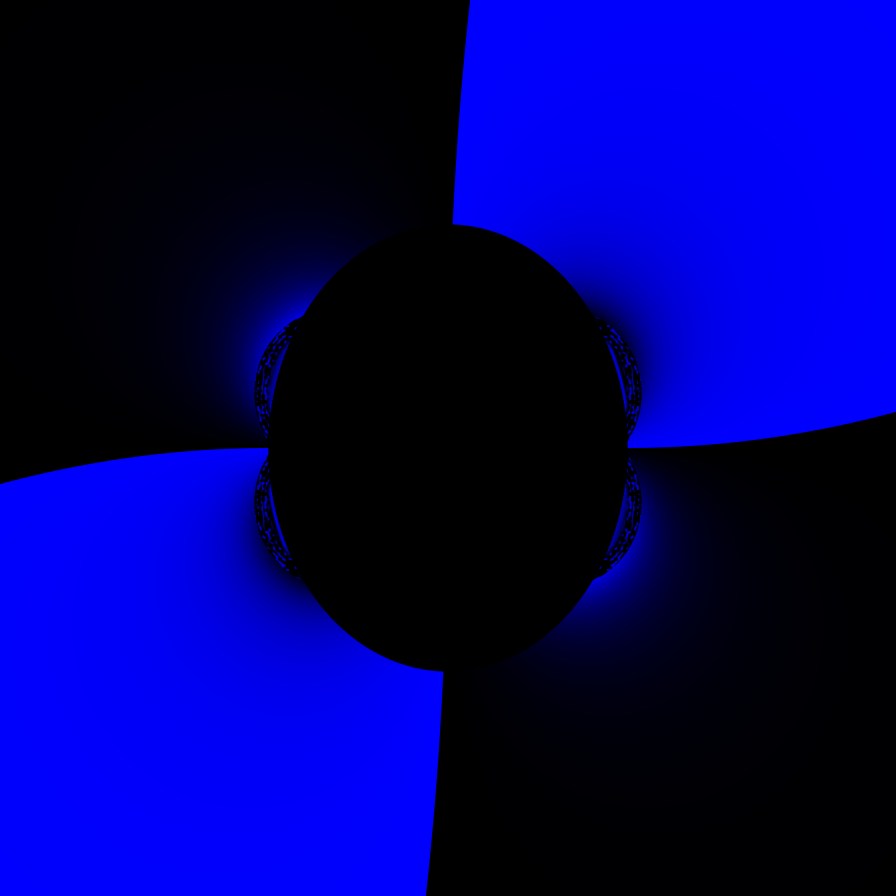
A Shadertoy shader for this background:

```glsl
const vec2 DISC_RADII = vec2(0.2005, 0.2495);
const vec2 LOBE_CENTER = vec2(0.1315, 0.0612);
const vec2 LOBE_RADII = vec2(0.0846, 0.0925);
const vec3 BLUE = vec3(0.0, 0.0, 1.0);

float hash(vec2 cell) {
    vec3 q = fract(vec3(cell.xyx) * 0.1031);
    q += dot(q, q.yzx + 33.33);
    return fract((q.x + q.y) * q.z);
}

float valueNoise(vec2 p) {
    vec2 i = floor(p), f = fract(p);
    f = f * f * (3.0 - 2.0 * f);
    float low = mix(hash(i), hash(i + vec2(1, 0)), f.x);
    float high = mix(hash(i + vec2(0, 1)), hash(i + vec2(1, 1)), f.x);
    return mix(low, high, f.y);
}

float edge(float d, float width) {
    return smoothstep(-width, width, d);
}

// One inside the two opposite quadrants cut by the bent axes
float brightQuadrants(vec2 p, float width) {
    float bendX = sign(p.y) * 0.0247 * pow(abs(2.0 * p.y), 2.25);
    float reach = max(abs(p.x) - DISC_RADII.x, 0.0) / 0.3;
    float bendY = sign(p.x) * 0.0404 * reach * reach;
    float right = edge(p.x - bendX, width);
    float upper = edge(p.y - bendY, width);
    return mix(1.0 - upper, upper, right);
}

// Falloff around the lobes, vanishing on the axes
float lobeGlow(vec2 p, float lobe) {
    float quadrupole = 2.0 * abs(p.x * p.y) / max(dot(p, p), 0.0001);
    return min(0.9 * quadrupole * pow(max(lobe, 1.0), -2.8), 1.0);
}

// Speckled outer band and smooth inner band of a lobe
float lobeInterior(vec2 p, float lobe, float disc, float bright) {
    float grain = valueNoise(p * 330.0);
    float rings = 0.5 + 0.5 * sin(lobe * 110.0 + 5.0 * valueNoise(p * 90.0));
    float speckle = 0.75 * smoothstep(0.5, 0.85, grain * 0.75 + rings * 0.3);
    float innerGlow = 0.65 * smoothstep(1.06, 1.0, disc);
    float rim = 0.8 * smoothstep(1.025, 1.01, disc) * smoothstep(0.2, 0.5, p.y / 0.1);
    float inner = mix(innerGlow, rim, bright);
    return mix(inner, speckle, smoothstep(0.78, 0.86, lobe));
}

void mainImage(out vec4 fragColor, in vec2 fragCoord) {
    vec2 p = fragCoord / iResolution.xy - 0.5;
    vec2 folded = abs(p);
    float pixel = 0.7 / min(iResolution.x, iResolution.y);
    float disc = length(p / DISC_RADII);
    float lobe = length((folded - LOBE_CENTER) / LOBE_RADII);

    // Field: faint glow in dark quadrants, its complement in bright ones
    float bright = brightQuadrants(p, pixel);
    float glow = lobeGlow(p, lobe);
    float field = mix(glow, 1.0 - glow, bright);

    // Lobes, then the black disc on top
    float inside = lobeInterior(folded, lobe, disc, bright);
    field = mix(inside, field, edge((lobe - 1.0) * LOBE_RADII.x, pixel));
    field *= edge((disc - 1.0) * DISC_RADII.x, pixel);

    fragColor = vec4(BLUE * field, 1.0);
}
```
